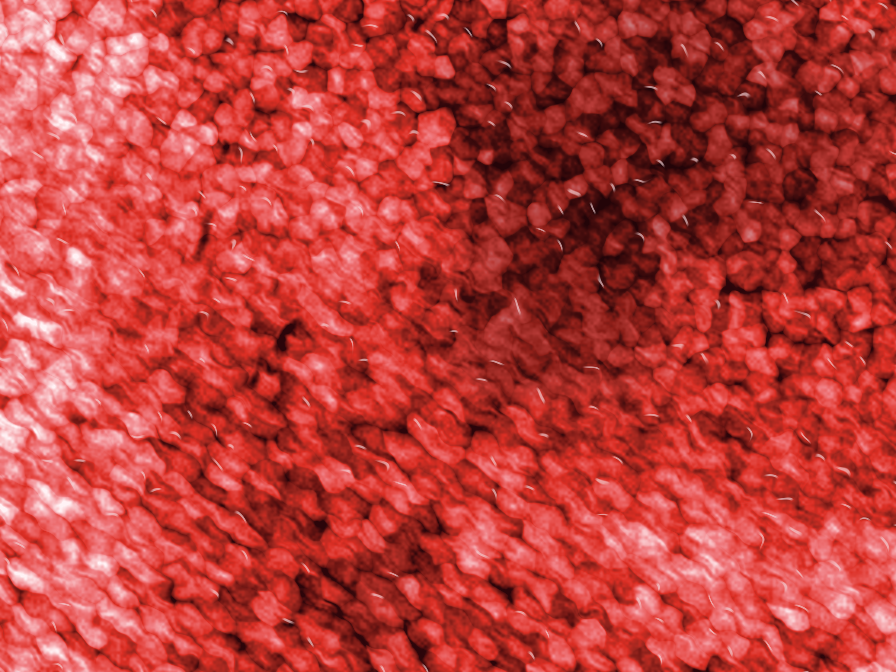
Give the GLSL for this texture, as a Shadertoy shader.

```glsl
// Red plush pile under raking light: soft cellular tufts, combed into
// diagonal streaks at the lower left, with fibre noise and tiny glints.
// Broad pools of light and shade shift one tone that indexes a colour ramp.

#define TUFT_SCALE 37.0     // tufts per canvas height
#define TUFT_CONTRAST 1.75
#define TUFT_RELIEF 1.5
#define FIBRE_CONTRAST 1.05
#define GRAIN_CONTRAST 0.55
#define LAY_ANGLE -0.68     // direction in which the pile is combed
#define COMB_STRETCH 1.75
#define TONE_STEP 0.62      // tone distance between two ramp colours
#define GLINT_SCALE 26.0
#define GLINT_SHARE 0.22

const vec3 RAMP[8] = vec3[8](
    vec3(0.17, 0.02, 0.04), vec3(0.42, 0.08, 0.07),
    vec3(0.62, 0.15, 0.12), vec3(0.86, 0.18, 0.14),
    vec3(0.91, 0.33, 0.32), vec3(0.94, 0.49, 0.51),
    vec3(0.97, 0.72, 0.74), vec3(1.00, 0.95, 0.96));

vec2 hash2(vec2 p) {
    vec3 h = fract(p.xyx * vec3(0.1031, 0.1030, 0.0973));
    h += dot(h, h.yzx + 33.33);
    return fract((h.xx + h.yz) * h.zy);
}

float noise(vec2 p) {
    vec2 i = floor(p), f = fract(p);
    f = f * f * (3.0 - 2.0 * f);
    return mix(mix(hash2(i).x, hash2(i + vec2(1, 0)).x, f.x),
               mix(hash2(i + vec2(0, 1)).x, hash2(i + vec2(1, 1)).x, f.x), f.y);
}

float fbm(vec2 p) {
    return 0.55 * noise(p) + 0.3 * noise(p * 2.1 + 7.3) + 0.15 * noise(p * 4.3 + 3.1);
}

// Blended cells: each tuft has its own tone and a rounded profile
float tufts(vec2 p) {
    vec2 cell = floor(p);
    float nearest = 4.0, toneSum = 0.0, weightSum = 0.0;
    for (int y = -1; y <= 1; y++)
    for (int x = -1; x <= 1; x++) {
        vec2 id = cell + vec2(x, y);
        vec2 toTuft = id + 0.1 + 0.8 * hash2(id) - p;
        float d2 = dot(toTuft, toTuft);
        float weight = exp(-14.0 * d2);
        toneSum += weight * hash2(id + 57.0).y;
        weightSum += weight;
        nearest = min(nearest, d2);
    }
    float dist = sqrt(nearest);
    float gap = smoothstep(0.55, 0.95, dist);
    return TUFT_CONTRAST * (toneSum / weightSum - 0.5)
         + TUFT_RELIEF * (0.4 - dist) - 0.8 * gap;
}

float pool(vec2 p, vec2 centre, vec2 radius) {
    vec2 d = (p - centre) / radius;
    return exp(-dot(d, d));
}

float segmentDist(vec2 p, vec2 a, vec2 b) {
    vec2 ab = b - a;
    return length(p - a - ab * clamp(dot(p - a, ab) / dot(ab, ab), 0.0, 1.0));
}

// Broad light and shade over the uneven pile
float lightTone(vec2 p) {
    float t = 1.0 - smoothstep(0.0, 0.42, p.x);
    t += 0.3 * pool(p, vec2(0.12, 0.88), vec2(0.25, 0.2));
    t += 0.9 * pool(p, vec2(0.49, 0.71), vec2(0.14, 0.2));
    t += 0.8 * pool(p, vec2(1.00, 0.20), vec2(0.15, 0.11));
    t += 0.9 * pool(p, vec2(1.32, 0.07), vec2(0.2, 0.14));
    t += 0.3 * pool(p, vec2(0.75, 0.30), vec2(0.16, 0.12));
    t -= 1.1 * pool(p, vec2(0.97, 0.84), vec2(0.38, 0.23));
    t -= 0.9 * pool(p, vec2(0.85, 0.52), vec2(0.2, 0.2));
    t -= 0.4 * pool(p, vec2(0.30, 0.40), vec2(0.13, 0.2));
    t -= 0.3 * pool(p, vec2(0.55, 0.14), vec2(0.25, 0.14));
    return t + 0.9 * (fbm(p * 7.0) - 0.5);
}

// Narrow dark partings between leaning tufts
float creases(vec2 p) {
    p += 0.03 * (vec2(noise(p * 28.0), noise(p * 28.0 + 40.0)) - 0.5);
    float d = segmentDist(p, vec2(0.34, 0.78), vec2(0.28, 0.54));
    d = min(d, segmentDist(p, vec2(0.44, 0.51), vec2(0.39, 0.43)));
    d = min(d, segmentDist(p, vec2(0.61, 0.96), vec2(0.67, 1.01)));
    return (1.0 - smoothstep(0.001, 0.014, d)) * smoothstep(0.25, 0.6, noise(p * 24.0 + 9.0));
}

// Short shiny hairs; q runs along the lay of the pile
float glints(vec2 q) {
    vec2 g = q * GLINT_SCALE, id = floor(g), r = hash2(id + 91.0);
    vec2 d = fract(g) - 0.35 - 0.3 * r;
    d.y += (r.x - 0.5) * d.x + 0.8 * d.x * d.x;
    float hair = (1.0 - smoothstep(0.02, 0.07, abs(d.y))) * (1.0 - smoothstep(0.08, 0.27, abs(d.x)));
    return hair * step(hash2(id + 13.0).y, GLINT_SHARE);
}

vec3 ramp(float tone) {
    float x = clamp(tone / TONE_STEP + 3.0, 0.0, 6.999);
    int i = int(x);
    return mix(RAMP[i], RAMP[i + 1], fract(x));
}

void mainImage(out vec4 fragColor, in vec2 fragCoord) {
    vec2 p = fragCoord / iResolution.y;
    vec2 along = vec2(cos(LAY_ANGLE), sin(LAY_ANGLE));
    vec2 warped = p + 0.014 * (vec2(noise(p * 45.0), noise(p * 45.0 + 80.0)) - 0.5);
    vec2 q = vec2(dot(warped, along), dot(warped, vec2(-along.y, along.x)));

    // Upright round tufts give way to combed streaks
    float combed = 1.0 - smoothstep(0.45, 1.0, p.x * 0.35 + p.y + 0.3 * (noise(p * 6.0) - 0.5));
    vec2 streaked = q * TUFT_SCALE * vec2(1.0 / COMB_STRETCH, 1.15);
    float pile = mix(tufts(warped * TUFT_SCALE + 20.0), tufts(streaked + 60.0), combed);

    // Fibres and fine grain
    float fibre = noise(q * vec2(48.0, 150.0) + 30.0) - 0.5;
    float grain = noise(p * 210.0) - 0.5;

    float light = lightTone(p);
    float tone = light + pile + FIBRE_CONTRAST * fibre + GRAIN_CONTRAST * grain;
    tone -= 1.7 * creases(p);

    // Shaded tufts stay dull rather than turning pure red
    float shade = 1.0 - smoothstep(-1.0, -0.2, light);
    vec3 color = mix(ramp(tone), 0.68 * ramp(tone + 0.9), 0.6 * shade);
    color = mix(color, vec3(0.95, 0.83, 0.85), 0.65 * glints(q));
    fragColor = vec4(color, 1.0);
}
```
